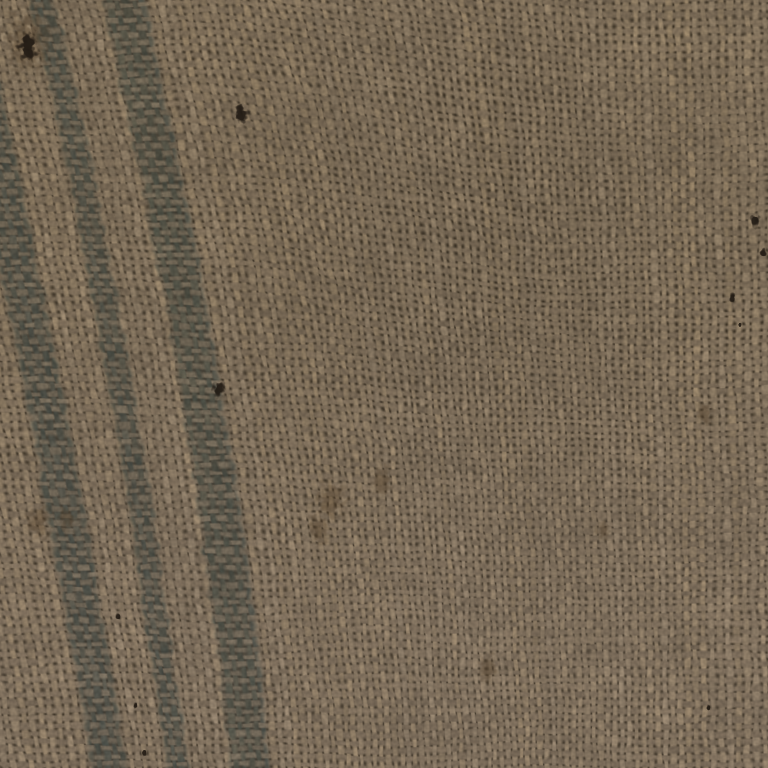
Write a WebGL 2 fragment shader that draws this texture.

```glsl
#version 300 es
precision highp float;

#define THREADS vec2(89.0, 98.0)
#define WARP_TAN vec3(0.522, 0.463, 0.387)
#define WEFT_TAN vec3(0.462, 0.405, 0.335)
#define DYE_BLUE vec3(0.285, 0.293, 0.265)
#define GAP_COLOR vec3(0.230, 0.195, 0.145)
#define STAIN_COLOR vec3(0.29, 0.22, 0.14)
#define HOLE_COLOR vec3(0.120, 0.095, 0.070)
#define SLUB 0.15
#define WOBBLE 0.0045

uniform vec2 u_resolution;
out vec4 fragColor;

// Stripes: centre across the warp, half width
const vec2 STRIPES[3] = vec2[3](
  vec2(-0.050, 0.025), vec2(0.055, 0.0165), vec2(0.160, 0.027));

// Holes and stains: centre, radius
const vec3 HOLES[11] = vec3[11](
  vec3(0.036, 0.940, 0.012), vec3(0.314, 0.850, 0.009), vec3(0.983, 0.714, 0.006),
  vec3(0.994, 0.670, 0.004), vec3(0.954, 0.611, 0.004), vec3(0.963, 0.577, 0.003),
  vec3(0.285, 0.495, 0.008), vec3(0.923, 0.078, 0.003), vec3(0.154, 0.197, 0.003),
  vec3(0.177, 0.082, 0.003), vec3(0.188, 0.020, 0.003));
const vec3 STAINS[9] = vec3[9](
  vec3(0.431, 0.349, 0.017), vec3(0.415, 0.310, 0.012), vec3(0.497, 0.374, 0.012),
  vec3(0.786, 0.309, 0.008), vec3(0.050, 0.320, 0.014), vec3(0.088, 0.325, 0.010),
  vec3(0.635, 0.128, 0.011), vec3(0.918, 0.462, 0.010), vec3(0.036, 0.945, 0.026));

float hash(vec2 p) {
  vec3 q = fract(p.xyx * vec3(0.1031, 0.1030, 0.0973));
  q += dot(q, q.yzx + 33.33);
  return fract((q.x + q.y) * q.z);
}

vec2 gradient(vec2 cell) {
  float angle = 6.2832 * hash(cell);
  return vec2(cos(angle), sin(angle));
}

float noise(vec2 p) {
  vec2 i = floor(p), f = p - i;
  vec2 s = f * f * f * (f * (f * 6.0 - 15.0) + 10.0);
  vec2 e = vec2(0.0, 1.0);
  return mix(mix(dot(gradient(i), f), dot(gradient(i + e.yx), f - e.yx), s.x),
             mix(dot(gradient(i + e), f - e), dot(gradient(i + 1.0), f - 1.0), s.x), s.y);
}

float fbm(vec2 p) {
  float sum = 0.0, amp = 1.0;
  for (int k = 0; k < 4; k++) {
    sum += amp * noise(p);
    p = p * 2.03 + 17.3;
    amp *= 0.5;
  }
  return sum;
}

// Cloth coordinates: the warp leans at the left and straightens to the right
vec2 drape(vec2 uv) {
  float down = 1.0 - uv.y;
  float lean = down * (0.229 - 0.060 * down);
  vec2 cloth = uv - vec2(lean * mix(1.0, 0.15, smoothstep(0.28, 0.95, uv.x)), 0.0);
  cloth.x -= 0.024 * down * down * (1.0 - smoothstep(-0.05, 0.12, cloth.x));
  cloth.y += 0.055 * smoothstep(0.25, 0.8, uv.x) * smoothstep(0.1, 0.8, uv.y);
  cloth += WOBBLE * vec2(noise(uv * 7.0 + 3.0), 2.0 * noise(uv * vec2(5.0, 6.0) + 40.0));
  return cloth;
}

float stripeMask(vec2 cloth) {
  float mask = 0.0;
  float fray = 0.007 * noise(cloth * vec2(20.0, 70.0));
  for (int k = 0; k < 3; k++) {
    float d = abs(cloth.x + fray - STRIPES[k].x) - STRIPES[k].y;
    mask = max(mask, 1.0 - smoothstep(-0.005, 0.005, d));
  }
  return mask;
}

vec3 weave(vec2 cloth, float openness) {
  vec2 g = cloth * THREADS;
  g += 0.38 * vec2(noise(g * vec2(0.9, 0.3)), noise(g * vec2(0.3, 0.9) + 60.0));
  vec2 id = floor(g), f = abs(g - id - 0.5);
  // Thread cover with uneven width, long slubs and rounded shading
  vec2 uneven = 0.16 * vec2(noise(g * vec2(0.8, 0.5) + 9.0), noise(g * vec2(0.5, 0.8) + 31.0));
  vec2 cover = 1.0 - smoothstep(vec2(0.17, 0.16) - 0.07 * openness + uneven, vec2(0.53), f);
  vec2 slub = vec2(noise(vec2(id.x * 7.31, g.y * 0.22)), noise(vec2(g.x * 0.20, id.y * 5.77)))
            + 0.3 * vec2(hash(vec2(id.x, 5.0)), hash(vec2(9.0, id.y))) - 0.15;
  vec2 shade = (1.0 + SLUB * slub) * (1.04 - 0.40 * f * f);
  float dyed = stripeMask(cloth);
  float wear = 0.90 + 0.4 * noise(g * 0.5);
  vec3 warp = mix(WARP_TAN, DYE_BLUE, dyed * wear) * shade.x;
  vec3 weft = mix(WEFT_TAN, DYE_BLUE * 1.2, 0.30 * dyed) * shade.y;
  warp *= mix(vec3(1.0), vec3(1.01, 0.995, 0.955), hash(vec2(id.x, 2.0)));
  // Plain weave: the threads take turns on top
  bool warpOver = mod(id.x + id.y, 2.0) < 0.5;
  vec3 gap = mix(GAP_COLOR, DYE_BLUE * 0.75, 0.6 * dyed);
  gap = mix(WARP_TAN * 0.75, gap, clamp(0.62 + 0.40 * openness + 1.2 * uneven.x, 0.0, 1.0));
  vec3 under = mix(gap, (warpOver ? weft : warp) * 0.96, warpOver ? cover.y : cover.x);
  return mix(under, warpOver ? warp : weft, warpOver ? cover.x : cover.y);
}

// Ragged spot coverage, softened by the given edge
float spot(vec2 uv, vec3 s, float edge) {
  vec2 d = (uv - s.xy) * vec2(1.25, 0.85);
  float ragged = 1.0 + 0.9 * noise(uv * 90.0) + 0.6 * noise(uv * 190.0);
  return 1.0 - smoothstep(1.0 - edge, 1.0 + edge, length(d) / (s.z * ragged));
}

void main() {
  vec2 uv = gl_FragCoord.xy / u_resolution;
  vec2 cloth = drape(uv);

  // Broad folds: browner in the upper middle, paler and greyer below
  vec2 toShadow = (uv - vec2(0.62, 0.70)) / vec2(0.27, 0.36);
  float shadow = exp(-dot(toShadow, toShadow));
  float mottle = fbm(uv * vec2(4.0, 8.0) + 8.0);
  vec3 color = weave(cloth, 0.25 + 0.6 * shadow + 0.7 * mottle);
  color *= 1.0 - 0.04 * shadow + 0.04 * mottle + 0.03 * noise(cloth * vec2(9.0, 60.0));
  color *= mix(vec3(0.995, 0.99, 0.97), vec3(1.01, 1.01, 1.02), smoothstep(0.8, 0.1, uv.y));
  color *= 1.0 + 0.14 * noise(uv * 210.0);

  // Stains, then holes
  for (int k = 0; k < 9; k++)
    color = mix(color, STAIN_COLOR, 0.40 * spot(uv, STAINS[k], 0.7));
  for (int k = 0; k < 11; k++)
    color = mix(color, HOLE_COLOR, 0.9 * spot(uv, HOLES[k], 0.35));

  fragColor = vec4(clamp(color, 0.0, 1.0), 1.0);
}
```
